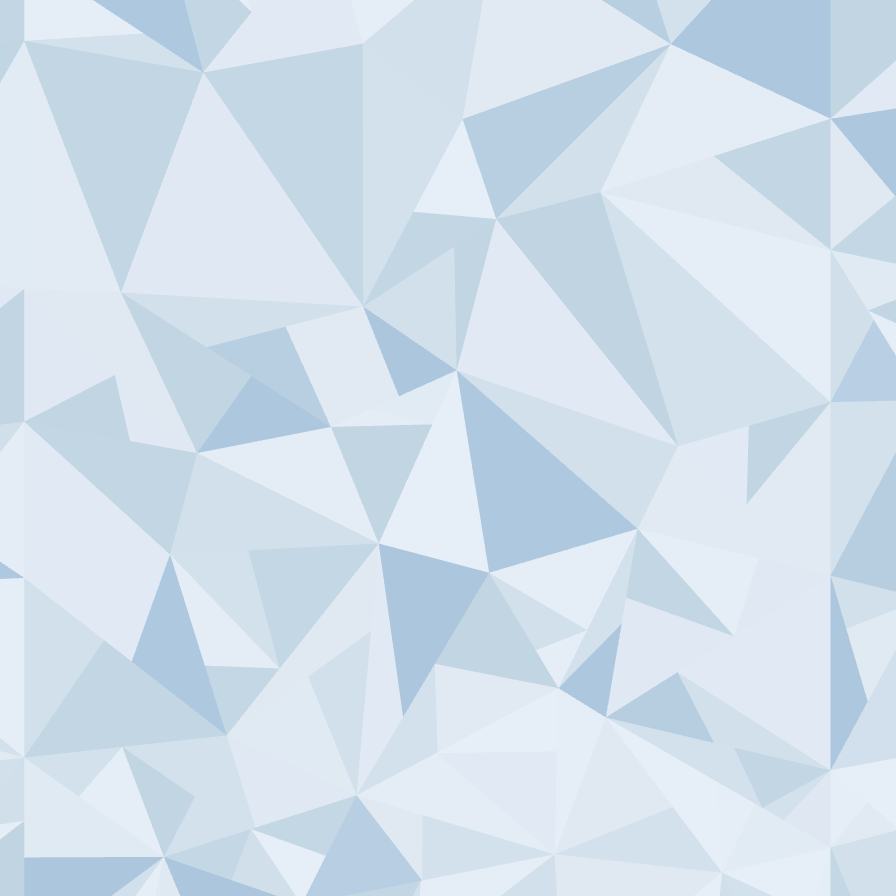
This background is drawn by a Shadertoy shader. Its source:

```glsl
// Pale blue low-poly background: an irregular mesh of flat triangular facets.

float hash(vec2 p) {
    vec3 q = fract(p.xyx * 0.1031);
    q += dot(q, q.yzx + 33.33);
    return fract((q.x + q.y) * q.z);
}

// Twice the signed area of a triangle, positive when counter-clockwise.
float area(vec2 a, vec2 b, vec2 c) {
    vec2 u = b - a, v = c - a;
    return u.x * v.y - u.y * v.x;
}

bool inside(vec2 p, vec2 a, vec2 b, vec2 c) {
    return min(area(a, b, p), min(area(b, c, p), area(c, a, p))) > -1e-4;
}

// Jittered grid point; every fifth column stays straight as a vertical seam.
vec2 meshPoint(vec2 g) {
    vec2 jitter = 0.86 * (vec2(hash(g + 17.3), hash(g + 59.7)) - 0.5);
    if (mod(g.x + 0.5, 5.0) < 1.0) jitter.x = 0.0;
    return g + jitter;
}

// Tone thresholds set the share of each blue.
vec3 facetColor(float tone) {
    if (tone < 0.08) return vec3(0.675, 0.78, 0.87);
    if (tone < 0.14) return vec3(0.72, 0.81, 0.885);
    if (tone < 0.34) return vec3(0.762, 0.838, 0.892);
    if (tone < 0.61) return vec3(0.82, 0.878, 0.922);
    if (tone < 0.83) return vec3(0.88, 0.916, 0.953);
    return vec3(0.898, 0.933, 0.965);
}

// Cuts a triangle across its longest edge, more often low on the canvas.
vec3 shadeTriangle(vec2 p, vec2 a, vec2 b, vec2 c, vec2 id, float tone) {
    for (int level = 0; level < 2; level++) {
        float height = (a.y + b.y + c.y) / 16.5;
        float chance = mix(0.85, 0.25, smoothstep(0.1, 0.7, height));
        if (hash(id + 3.1) > chance / float(level + 1)) break;

        // Turn the corners so that bc is the longest edge.
        float ab = distance(a, b), bc = distance(b, c), ca = distance(c, a);
        vec2 corner = a;
        if (ab > max(bc, ca)) { a = c; c = b; b = corner; }
        else if (ca > bc) { a = b; b = c; c = corner; }

        vec2 cut = mix(b, c, mix(0.3, 0.7, hash(id + 8.9)));
        if (area(a, cut, p) > 0.0) {
            b = cut;
            tone += 0.31;
            id += vec2(0.37, 0.71);
        } else {
            c = cut;
            id += vec2(0.83, 0.29);
        }
    }
    return facetColor(fract(tone)) + 0.01 * (hash(id + 41.0) - 0.5);
}

vec3 mesh(vec2 p) {
    vec2 base = floor(p);
    for (int y = -1; y <= 1; y++)
    for (int x = -1; x <= 1; x++) {
        vec2 cell = base + vec2(x, y);
        vec2 a = meshPoint(cell), b = meshPoint(cell + vec2(1, 0));
        vec2 c = meshPoint(cell + 1.0), d = meshPoint(cell + vec2(0, 1));

        // Shift the corners when the other diagonal gives fuller triangles.
        if (min(area(a, b, c), area(a, c, d)) < min(area(a, b, d), area(b, c, d))) {
            vec2 first = a;
            a = b; b = c; c = d; d = first;
        }

        // Evenly spread tones keep the colour shares balanced.
        float tone = dot(cell, vec2(0.7549, 0.5698)) + 0.25 * hash(cell + 5.0);
        vec2 id = cell * 2.0;
        if (inside(p, a, b, c)) return shadeTriangle(p, a, b, c, id, tone);
        if (inside(p, a, c, d)) return shadeTriangle(p, a, c, d, id + vec2(1, 0), tone + 0.5);
    }
    return facetColor(0.5);
}

void mainImage(out vec4 fragColor, in vec2 fragCoord) {
    // Four rotated-grid samples smooth the facet edges.
    vec3 color = vec3(0.0);
    for (int i = 0; i < 4; i++) {
        float n = float(i);
        vec2 offset = vec2(0.125 + 0.25 * n, fract(0.375 + 0.5 * n + 0.75 * floor(n / 2.0)));
        vec2 uv = (fragCoord + offset - 0.5) / iResolution.y;
        color += mesh((uv - vec2(0.027, 0.0)) / 0.18);
    }
    fragColor = vec4(color / 4.0, 1.0);
}
```
